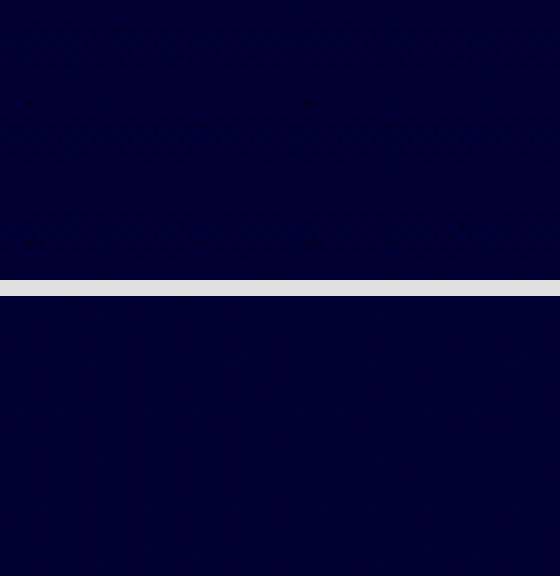
Top, the tile; bottom, the same tile 2 across and 2 down.
A WebGL 1 fragment shader for this pattern:

```glsl
precision highp float;
// Midnight-blue brick wall in running bond: 32 bricks across, 32 courses up.
// Rounded-box distances give the bricks and soft dark joints; wrapped noise
// and scattered smudges add wear, repeating in a 2 x 2 grid of wall panels.
uniform vec2 u_resolution;

// One panel, measured in course heights: 16 bricks of 2 x 1 by 16 courses.
const vec2 PANEL = vec2(32.0, 16.0);

float hash(vec2 p) {
  vec3 q = fract(vec3(p.xyx) * 0.1031);
  q += dot(q, q.yzx + 33.33);
  return fract((q.x + q.y) * q.z);
}

// Value noise whose lattice wraps after the given whole period.
float wrappedNoise(vec2 p, vec2 period) {
  vec2 cell = floor(p);
  vec2 f = fract(p);
  f = f * f * (3.0 - 2.0 * f);
  vec2 a = mod(cell, period);
  vec2 b = mod(cell + 1.0, period);
  return mix(mix(hash(a), hash(vec2(b.x, a.y)), f.x),
             mix(hash(vec2(a.x, b.y)), hash(b), f.x), f.y);
}

float roundedBox(vec2 p, vec2 halfSize, float radius) {
  vec2 d = abs(p) - halfSize + radius;
  return length(max(d, 0.0)) + min(max(d.x, d.y), 0.0) - radius;
}

// Soft round stain, measured the short way around the panel.
float stain(vec2 p, vec2 center, float radius) {
  vec2 d = mod(p - center + 0.5 * PANEL, PANEL) - 0.5 * PANEL;
  return 1.0 - smoothstep(0.15 * radius, radius, length(d));
}

float stains(vec2 p) {
  float dark = stain(p, vec2(3.4, 4.1), 0.75);
  dark = max(dark, 0.4 * stain(p, vec2(4.5, 4.1), 0.6));
  for (int i = 0; i < 7; i++) {
    float n = float(i);
    vec2 center = PANEL * vec2(hash(vec2(n, 7.0)), hash(vec2(n, 19.0)));
    dark = max(dark, 0.3 * stain(p, center, 0.4 + 0.4 * hash(vec2(n, 31.0))));
  }
  return dark;
}

void main() {
  vec2 p = gl_FragCoord.xy / u_resolution * PANEL * 2.0;
  float pixel = max(2.0 * PANEL.x / u_resolution.x, 2.0 * PANEL.y / u_resolution.y);

  // Running bond: every other course shifts by half a brick.
  float course = floor(p.y + 0.5);
  float along = (p.x - 0.833 - mod(course, 2.0)) * 0.5;
  vec2 local = vec2(2.0 * fract(along) - 1.0, p.y - course);
  vec2 brickId = mod(vec2(floor(along), course), 16.0);

  // Worn brick outline with rounded corners and a soft shoulder.
  float coarse = wrappedNoise(p, PANEL);
  float fine = wrappedNoise(p * 3.0, PANEL * 3.0);
  float edge = roundedBox(local, vec2(0.88, 0.385), 0.24);
  edge += 0.06 * (coarse - 0.5) + 0.06 * (fine - 0.5);
  float soft = 0.07 + 0.5 * pixel;
  float face = 1.0 - smoothstep(-soft, soft, edge);

  // Small tone changes from brick to brick and across each face.
  float tone = 1.0 + 0.03 * (hash(brickId + 3.0) - 0.5);
  tone += 0.03 * (coarse - 0.5) + 0.02 * (fine - 0.5);

  vec3 brick = vec3(0.01, 0.0, 0.218) * tone;
  vec3 joint = vec3(0.008, 0.0, 0.157) * (0.95 + 0.1 * coarse);
  vec3 color = mix(joint, brick, face);
  color *= 1.0 - 0.4 * stains(p) * (0.6 + 0.4 * fine);
  gl_FragColor = vec4(color, 1.0);
}
```
